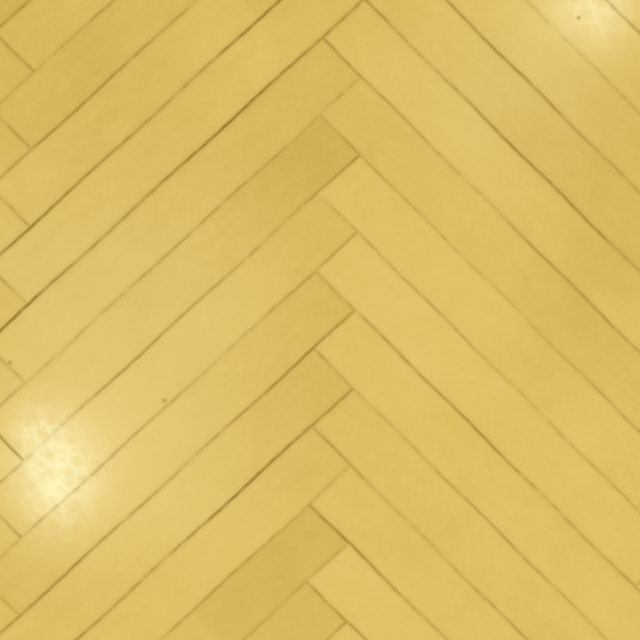
Reproduce this texture procedurally as a three.js fragment shader.

```glsl
// Honey-coloured herringbone parquet with worn seams and two soft lamp glares.
varying vec2 vUv;

const float ROW_PITCH = 0.1215;   // vertical spacing of the planks
const float RISE_SLOPE = 0.934;   // planks climbing to the right
const float FALL_SLOPE = 0.965;   // planks dropping to the right
const float PLANK_CELLS = 8.0;    // plank length in plank widths
const vec2 SPINE = vec2(0.523, 0.5156);

const vec3 HONEY = vec3(0.884, 0.757, 0.396);
const vec3 HAZE = vec3(0.876, 0.757, 0.435);
const vec3 AMBER = vec3(0.80, 0.665, 0.315);
const vec3 STRAW = vec3(0.925, 0.815, 0.51);
const vec3 SEAM = vec3(0.53, 0.41, 0.14);
const vec3 GLARE = vec3(1.0, 0.96, 0.74);

float hash(vec2 p) {
  vec3 q = fract(vec3(p.xyx) * 0.1031);
  q += dot(q, q.yzx + 33.33);
  return fract((q.x + q.y) * q.z);
}

// Distance to the nearest scattered point, and that point's random value
vec2 cellular(vec2 p) {
  vec2 cell = floor(p);
  vec2 nearest = vec2(9.0, 0.0);
  for (int y = -1; y <= 1; y++) {
    for (int x = -1; x <= 1; x++) {
      vec2 c = cell + vec2(float(x), float(y));
      vec2 point = c + vec2(hash(c), hash(c + 57.0));
      float d = length(p - point);
      if (d < nearest.x) nearest = vec2(d, hash(c + 113.0));
    }
  }
  return nearest;
}

// Smooth blotches from layered sines, about -1 to 1
float blotches(vec2 p) {
  float sum = 0.0;
  float gain = 0.5;
  for (int i = 0; i < 4; i++) {
    sum += gain * sin(p.x + 1.7 * sin(p.y * 0.8)) * cos(p.y + 1.3 * sin(p.x * 0.7));
    p = mat2(1.5, 1.1, -1.1, 1.5) * p + 2.3;
    gain *= 0.6;
  }
  return sum;
}

float glow(vec2 p, vec2 center, vec2 radius) {
  vec2 q = (p - center) / radius;
  return exp(-dot(q, q));
}

// Joint: faint and patchy on most lines, dark and continuous on a few
float seam(float dist, float line, float along, float seed) {
  float depth = hash(vec2(line + 40.0, seed));
  float strength = 0.26 + 0.36 * depth * depth;
  float slow = 0.75 + 0.3 * sin(along * 1.1 + line * 4.1 + seed);
  float breaks = blotches(vec2(along * 8.0 + line * 7.0, seed + line));
  float wear = clamp(slow + 0.7 * (1.0 - 0.5 * depth) * breaks, 0.15, 1.25);
  float core = 1.0 - smoothstep(0.004, 0.05, dist);
  float shade = 1.0 - smoothstep(0.0, 0.13, dist);
  return strength * (0.85 * wear * core + 0.15 * shade);
}

void main() {
  vec2 p = vUv;

  // Skewed grid: each axis counts the lines of one plank direction
  float halfZigzag = ROW_PITCH / (2.0 * (RISE_SLOPE + FALL_SLOPE));
  float u = p.x - SPINE.x - 0.0276 * (p.y - 0.5);
  float v = p.y - SPINE.y;
  vec2 grid = vec2(v - RISE_SLOPE * (u - halfZigzag),
                   v + FALL_SLOPE * (u - halfZigzag)) / ROW_PITCH;
  vec2 row = floor(grid + 0.5);
  grid += 0.009 * sin(grid.yx * vec2(2.3, 2.9) + row * 1.7)
        + 0.0025 * sin(grid.yx * vec2(17.0, 14.0) + row * 3.1);
  vec2 cell = floor(grid);
  vec2 line = floor(grid + 0.5);

  // Herringbone: alternate directions every eight cells
  float span = 2.0 * PLANK_CELLS;
  float order = cell.x - cell.y - 1.0;
  bool rising = mod(order, span) < PLANK_CELLS;
  float along = mod(rising ? cell.x - grid.y : cell.y + 1.0 - grid.x, span);
  float across = fract(rising ? grid.x : grid.y);
  float sideDist = min(across, 1.0 - across);
  float endDist = min(along, PLANK_CELLS - along);
  vec2 plank = rising ? vec2(cell.x, floor(order / span))
                      : vec2(cell.y, floor((order + PLANK_CELLS) / span) + 70.0);
  plank += 31.0;

  // A few rising planks are made of two pieces
  float cut = 2.2 + 1.0 * hash(plank + 9.0);
  float isCut = rising ? step(0.88, hash(plank + 5.0)) : 0.0;
  float piece = isCut * (1.0 - smoothstep(cut - 0.06, cut + 0.06, along));

  // Wood tone: plank, slow blotches, soft fibres and mottling
  float tone = 0.22 * (hash(plank) - 0.5) - 0.2 * piece;
  tone += 0.20 * blotches(p * 9.0 + plank * 0.7);
  tone += 0.09 * blotches(vec2(along * 2.5, across * 7.0) + plank);
  tone += 0.07 * blotches(p * 70.0);
  tone += 0.12 * (cellular(p * 85.0).x - 0.5);
  if (rising) tone -= (0.2 + 0.3 * hash(plank + 3.0)) * (1.0 - smoothstep(0.2, 3.2, along));

  // Uneven room light: dim corners, hazy left side
  tone -= 0.46 * glow(p, vec2(0.12, 0.95), vec2(0.40, 0.26));
  tone -= 0.42 * glow(p, vec2(1.0, 0.72), vec2(0.16, 0.30));
  tone -= 0.25 * glow(p, vec2(0.0, 0.08), vec2(0.15, 0.14));
  tone += 0.10 * glow(p, vec2(0.65, 0.35), vec2(0.3, 0.4));
  float haze = glow(p, vec2(0.16, 0.48), vec2(0.30, 0.36))
             + glow(p, vec2(0.82, 0.88), vec2(0.20, 0.16));
  vec3 color = mix(HONEY, HAZE, clamp(haze + 0.2 * blotches(p * 7.0), 0.0, 1.0));
  color = mix(color, AMBER, clamp(-tone, 0.0, 1.0));
  color = mix(color, STRAW, clamp(tone, 0.0, 1.0));

  // Lamp reflections, broken up by scuffs in the varnish
  vec2 scuff = cellular(mat2(0.8, 0.6, -0.6, 0.8) * p * vec2(48.0, 60.0));
  float halo = glow(p, vec2(0.12, 0.29), vec2(0.17, 0.15))
             + 0.8 * glow(p, vec2(0.91, 0.96), vec2(0.12, 0.09));
  float hot = glow(p, vec2(0.09, 0.26), vec2(0.06, 0.075))
            + 0.35 * glow(p, vec2(0.05, 0.33), vec2(0.04, 0.04))
            + 0.6 * glow(p, vec2(0.93, 0.985), vec2(0.06, 0.045));
  hot *= 0.75 + 0.45 * (scuff.y - 0.5) + 0.25 * smoothstep(0.1, 0.6, scuff.x);
  hot = clamp(hot, 0.0, 1.0);
  color = mix(color, STRAW + 0.02, 0.65 * clamp(halo, 0.0, 1.0));
  color = mix(color, GLARE, hot);

  // Seams along the sides and at the ends
  vec2 dist = rising ? vec2(sideDist, endDist) : vec2(endDist, sideDist);
  float joint = max(seam(dist.x, line.x, grid.y, 3.0),
                    0.85 * seam(dist.y, line.y, grid.x, 17.0));
  color = mix(color, SEAM, clamp(joint, 0.0, 0.9) * (1.0 - 0.55 * hot));

  // Rare faint specks of dirt
  vec2 speck = cellular(p * 14.0 + 4.0);
  float dirt = step(0.97, speck.y) * (1.0 - smoothstep(0.0, 0.085, speck.x));
  color = mix(color, SEAM, 0.4 * dirt);

  gl_FragColor = vec4(color, 1.0);
}
```
